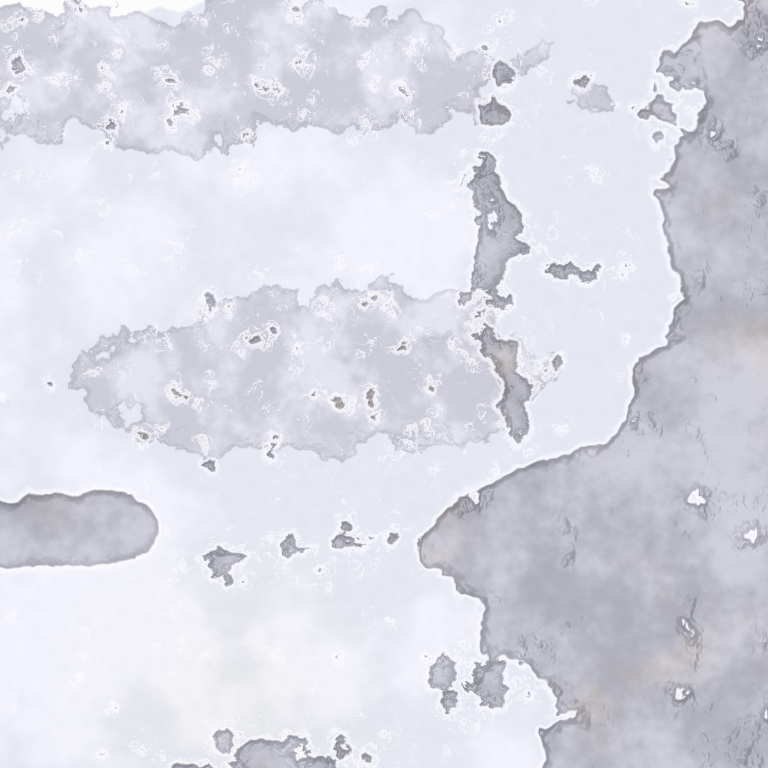
Give the GLSL for this texture, as a Shadertoy shader.

```glsl
float gradientDot(vec2 cell, vec2 offset) {
    vec3 h = fract(cell.xyx * vec3(0.1031, 0.1030, 0.0973));
    h += dot(h, h.yzx + 33.33);
    float angle = 6.2832 * fract((h.x + h.y) * h.z);
    return dot(vec2(cos(angle), sin(angle)), offset);
}

float gradientNoise(vec2 p) {
    vec2 i = floor(p), f = p - i;
    vec2 u = f * f * f * (f * (f * 6.0 - 15.0) + 10.0);
    vec2 e = vec2(1, 0);
    return mix(mix(gradientDot(i, f), gradientDot(i + e, f - e), u.x),
               mix(gradientDot(i + e.yx, f - e.yx), gradientDot(i + 1.0, f - 1.0), u.x), u.y);
}

float fbm(vec2 p) {
    float sum = 0.0, weight = 1.0;
    for (int i = 0; i < 5; i++) {
        sum += weight * gradientNoise(p);
        p = mat2(1.6, 1.2, -1.2, 1.6) * p + 17.3;
        weight *= 0.5;
    }
    return sum;
}

// Positive inside
float capsule(vec2 p, vec2 a, vec2 b, float radius) {
    vec2 ab = b - a;
    return radius - length(p - a - ab * clamp(dot(p - a, ab) / dot(ab, ab), 0.0, 1.0));
}

float ellipse(vec2 p, vec2 center, vec2 radii) {
    return radii.y * (1.0 - length((p - center) / radii));
}

// x: bare plaster, y: thinly worn paint; both positive inside
vec2 wear(vec2 p) {
    float rough = fbm(p * 7.0 + 3.0);
    float ragged = fbm(p * 19.0 + 41.0);

    // Large bare area on the right, with scraps of paint left on it
    float bend = (p.y - 0.31) / 0.11;
    float edge = 0.87 - 0.18 * exp(-bend * bend) - 0.18 * smoothstep(0.5, 0.2, p.y)
               + 0.08 * smoothstep(0.92, 1.0, p.y);
    float bare = p.x - edge + 0.11 * rough + 0.015 * ragged;
    bare = min(bare, 0.1 * (0.62 - fbm(p * vec2(13, 10) + 71.0) - 0.25 * smoothstep(0.85, 1.0, p.x)));

    // Rounded patch on the left
    bare = max(bare, capsule(p, vec2(-0.1, 0.30), vec2(0.15, 0.315), 0.046) + 0.02 * rough + 0.008 * ragged);

    // Broken cracks
    float crack = capsule(p, vec2(0.655, 0.95), vec2(0.625, 0.7), 0.006);
    crack = max(crack, capsule(p, vec2(0.625, 0.74), vec2(0.67, 0.45), 0.016));
    crack = max(crack, capsule(p, vec2(0.64, 0.71), vec2(0.76, 0.64), 0.012));
    crack = max(crack, capsule(p, vec2(0.26, 0.275), vec2(0.6, 0.3), 0.009));
    bare = max(bare, crack + 0.045 * ragged);

    // Chipped spots near the bottom
    float chips = max(ellipse(p, vec2(0.62, 0.11), vec2(0.055, 0.04)),
                      ellipse(p, vec2(0.36, 0.0), vec2(0.12, 0.04)));
    bare = max(bare, chips - 0.008 + 0.05 * ragged);

    float worn = max(ellipse(p, vec2(0.40, 0.51), vec2(0.29, 0.115)),
                     ellipse(p, vec2(0.28, 0.90), vec2(0.40, 0.095)));
    worn += 0.05 * rough + 0.035 * ragged;

    // Small flecks, mostly within the worn paint
    float fleck = 0.05 * (fbm(p * 24.0 + 9.0) - 0.53 - 0.2 * smoothstep(0.01, -0.03, worn));
    return vec2(max(bare, fleck), worn);
}

void mainImage(out vec4 fragColor, in vec2 fragCoord) {
    vec2 p = fragCoord / iResolution.y;
    vec2 q = p + 0.006 * vec2(gradientNoise(p * 28.0), gradientNoise(p * 28.0 + 53.0));

    // Slopes turn the fields into approximate distances
    float e = 0.002;
    vec2 field = wear(q);
    vec2 dx = (wear(q + vec2(e, 0)) - field) / e;
    vec2 dy = (wear(q + vec2(0, e)) - field) / e;
    vec2 slope = sqrt(dx * dx + dy * dy);
    vec2 dist = field / max(slope, 0.5);
    float facing = dot(vec2(dx.x, dy.x), vec2(0.6, -0.8)) / max(slope.x, 0.5);

    float broad = fbm(p * 3.5 + 23.0);
    float mottle = fbm(p * 11.0 + 5.0);
    float grain = fbm(p * 55.0);

    // Paint coat
    float bright = broad * 0.8 + mottle * 0.25 + 0.35 * (0.55 - p.x);
    vec3 color = mix(vec3(0.90, 0.91, 0.95), vec3(0.95, 0.95, 0.99), smoothstep(0.0, 0.35, bright));
    color -= vec3(0.0, 0.002, 0.025) * smoothstep(0.3, 0.0, length(p - vec2(0.3, 0.08)));
    color += 0.012 * grain;
    color = mix(color, vec3(0.99), smoothstep(-0.003, 0.003, p.y - 0.968 - 0.1 * p.x + 0.02 * mottle));

    // Worn paint with a thin darker rim
    vec3 wornColor = mix(vec3(0.80, 0.80, 0.85), vec3(0.90, 0.90, 0.95), smoothstep(-0.3, 0.5, mottle + 0.3 * grain));
    wornColor -= 0.07 * smoothstep(0.009, 0.001, dist.y);
    color = mix(color, wornColor, 0.95 * smoothstep(-0.0015, 0.002, dist.y));

    // Bright lip of the paint around bare plaster
    color = mix(color, vec3(0.985, 0.985, 1.0), 0.75 * smoothstep(-0.009, -0.002, dist.x));

    // Bare plaster with a shadowed rim
    vec3 plaster = mix(vec3(0.69, 0.69, 0.73), vec3(0.82, 0.82, 0.87),
                       smoothstep(-0.5, 0.55, mottle * 0.6 + broad * 0.5 + 0.25 * grain));
    plaster += vec3(0.025, 0.005, -0.03) * smoothstep(0.1, 0.5, fbm(p * 5.0 + 61.0));
    plaster -= (0.13 + 0.05 * facing) * smoothstep(0.013, 0.001, dist.x);
    color = mix(color, plaster, smoothstep(-0.0015, 0.002, dist.x));

    fragColor = vec4(clamp(color, 0.0, 1.0), 1.0);
}
```
